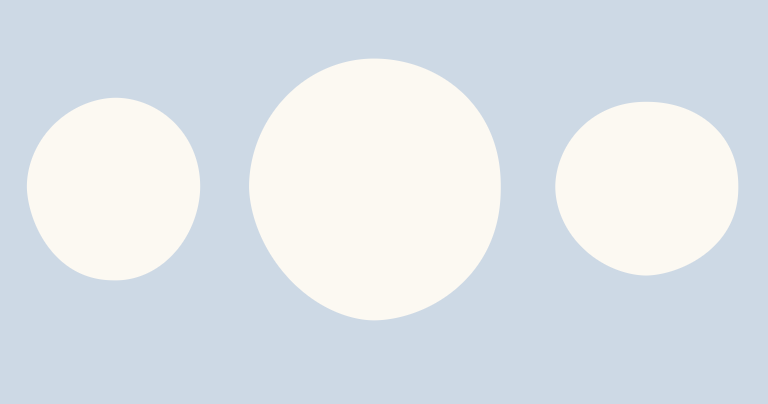
Write a WebGL 1 fragment shader that draws this background.

```glsl
precision highp float;

// Three soft cream pebbles in a row on a flat pale blue ground.
// Each pebble joins four superellipse quarters that share a centre; every
// quarter has its own reach and roundness, so the outline is uneven yet smooth.

uniform vec2 u_resolution;

const vec3 BLUE = vec3(0.804, 0.851, 0.898);
const vec3 CREAM = vec3(0.990, 0.977, 0.949);

// Picks a quarter's value; order is lower left, lower right, upper left, upper right.
float quarter(vec4 v, vec2 side) {
  return mix(mix(v.x, v.y, side.x), mix(v.z, v.w, side.x), side.y);
}

// Approximate signed distance to a pebble, negative inside.
// reach: left, right, down, up; powX and powY: exponents for each quarter.
float pebble(vec2 p, vec4 reach, vec4 powX, vec4 powY) {
  vec2 side = step(0.0, p);
  vec2 radius = mix(reach.xz, reach.yw, side);
  vec2 power = vec2(quarter(powX, side), quarter(powY, side));
  vec2 q = max(abs(p) / radius, 0.0001);
  vec2 term = pow(q, power);
  vec2 slope = power * term / (q * radius);
  return (term.x + term.y - 1.0) / max(length(slope), 0.001);
}

void main() {
  // Height is one unit; x is zero at the middle of the canvas.
  vec2 p = gl_FragCoord.xy / u_resolution.y;
  p.x -= 0.5 * u_resolution.x / u_resolution.y;
  p.y -= 0.538;

  // Left, middle and right pebbles
  float d = pebble(p - vec2(-0.664, 0.0), vec4(0.220, 0.209, 0.232, 0.220),
                   vec4(2.25, 2.0, 1.9, 1.95), vec4(1.75, 1.9, 1.95, 2.05));
  d = min(d, pebble(p - vec2(-0.025, 0.0), vec4(0.309, 0.314, 0.331, 0.317),
                    vec4(1.85, 1.85, 2.0, 2.0), vec4(1.8, 2.2, 1.95, 2.15)));
  d = min(d, pebble(p - vec2(0.649, 0.0), vec4(0.225, 0.228, 0.220, 0.210),
                    vec4(1.85, 1.75, 2.1, 2.1), vec4(1.95, 2.2, 1.9, 2.15)));

  // Smooth edge about one pixel wide
  float cover = clamp(0.5 - d * u_resolution.y, 0.0, 1.0);
  gl_FragColor = vec4(mix(BLUE, CREAM, cover), 1.0);
}
```
